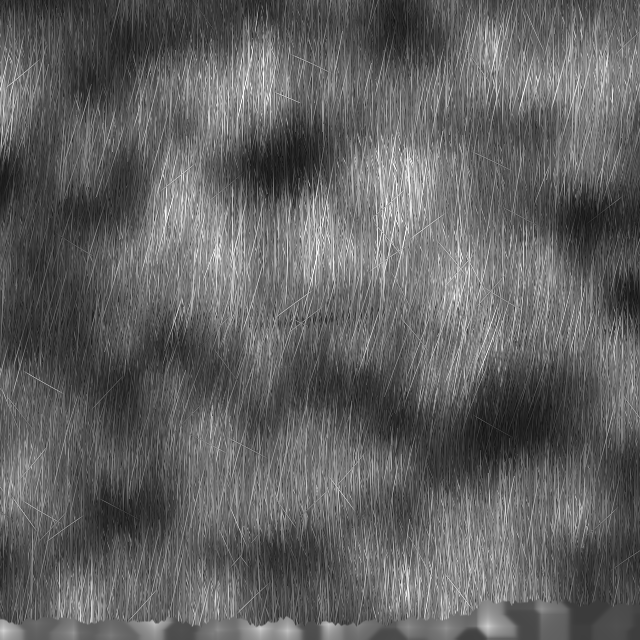
Reproduce this texture procedurally as a three.js fragment shader.

```glsl
// Draws a dense grey coat of fine, mostly upright hairs with light and dark patches.
varying vec2 vUv;

const int UNDERCOAT_LAYERS = 14;
const int TOPCOAT_LAYERS = 42;
const int STRAY_LAYERS = 6;

float hash(vec2 p) {
  vec3 q = fract(vec3(p.xyx) * 0.1031);
  q += dot(q, q.yzx + 33.33);
  return fract((q.x + q.y) * q.z);
}

float noise(vec2 p) {
  vec2 cell = floor(p);
  vec2 f = fract(p);
  f = f * f * (3.0 - 2.0 * f);
  float low = mix(hash(cell), hash(cell + vec2(1.0, 0.0)), f.x);
  float high = mix(hash(cell + vec2(0.0, 1.0)), hash(cell + vec2(1.0)), f.x);
  return mix(low, high, f.y);
}

vec2 rotate(vec2 p, float angle) {
  float c = cos(angle);
  float s = sin(angle);
  return vec2(c * p.x - s * p.y, s * p.x + c * p.y);
}

// Broad light and dark patches of the coat
float coatTone(vec2 p) {
  float patches = 0.6 * noise(rotate(p, 0.2) * vec2(6.5, 8.5) + 31.0)
                + 0.4 * noise(p * vec2(14.0, 15.0) + 73.0);
  return clamp(0.4 + 0.84 * (patches - 0.5), 0.14, 0.72);
}

// Paints one layer of tapered hairs with soft shadows, one per cell
float addHairs(float below, vec2 p, float seed, float angle, vec2 cell, float width,
               float density, vec2 shadeRange, float shadow) {
  vec2 q = rotate(p - 0.5, angle) / cell + 200.0;
  float column = floor(q.x);
  q.y += 7.0 * hash(vec2(column, seed * 3.7));
  vec2 id = vec2(column, floor(q.y)) + seed * 19.0;
  vec2 local = fract(q) - 0.5;
  float place = hash(id);
  float lean = hash(id + 41.3) - 0.5;
  float pick = hash(id + 87.1);

  float axis = 0.35 * (place - 0.5) + 0.4 * lean * local.y
             + 0.3 * lean * local.y * local.y;
  float offset = abs(local.x - axis) * cell.x;
  float taper = 1.0 - smoothstep(0.3, 0.5, abs(local.y));
  float tone = coatTone(p + vec2(0.0, 0.05 * (place - 0.5)));
  float present = taper * step(pick, density * (0.35 + 1.4 * tone));
  float cover = present * (1.0 - smoothstep(0.0, width, offset));
  float shade = present * (1.0 - smoothstep(0.0, 2.2 * width, offset));

  float glow = hash(id + 133.7);
  float hair = tone * mix(shadeRange.x, shadeRange.y, glow * glow);
  return mix(below * (1.0 - shadow * shade), hair, cover);
}

float coat(vec2 p) {
  // Gentle bends in the lie of the hair
  vec2 bent = p + vec2(0.035 * noise(p * vec2(4.0, 3.5) + 11.0), 0.0);
  float shade = coatTone(p) * 0.75;

  // Short, broad and dull hairs
  for (int i = 0; i < UNDERCOAT_LAYERS; i++) {
    float seed = float(i) + 1.0;
    float angle = 0.9 * (hash(vec2(seed, 5.0)) - 0.5);
    shade = addHairs(shade, bent, seed, angle, vec2(0.014, 0.04),
                     0.0034, 1.0, vec2(0.65, 1.0), 0.08);
  }
  // Thin and bright hairs, a few of them well off the upright
  for (int i = 0; i < TOPCOAT_LAYERS; i++) {
    float seed = float(i) + 40.0;
    float spread = hash(vec2(seed, 2.0)) + hash(vec2(seed, 9.0)) - 1.0;
    float angle = 0.2 * spread + 0.4 * spread * spread * spread;
    float span = mix(0.04, 0.17, hash(vec2(seed, 14.0)));
    shade = addHairs(shade, bent, seed, angle, vec2(0.0088, span),
                     0.0015, 1.0, vec2(0.82, 1.55), 0.12);
  }
  // Rare loose hairs lying across the coat
  for (int i = 0; i < STRAY_LAYERS; i++) {
    float seed = float(i) + 90.0;
    float angle = 2.2 * (hash(vec2(seed, 3.0)) - 0.5);
    shade = addHairs(shade, p, seed, angle, vec2(0.03, 0.08),
                     0.0014, 0.03, vec2(1.1, 1.5), 0.1);
  }
  return shade;
}

// Height of the ragged lower border
float hemHeight(float x) {
  return 0.022 + 0.028 * smoothstep(0.62, 0.8, x) + 0.014 * noise(vec2(x * 45.0, 4.0));
}

// Smooth facets with diagonal seams below the border
float hem(vec2 p) {
  float spacing = 0.042;
  float home = floor(p.x / spacing);
  float sum = 0.0;
  float total = 0.0;
  for (int i = -3; i <= 3; i++) {
    float id = home + float(i) + 50.0;
    float x = (id - 50.0 + hash(vec2(id, 1.0))) * spacing;
    float y = hemHeight(x) * (1.1 - 1.1 * hash(vec2(id, 6.0)));
    vec2 gap = abs(p - vec2(x, y));
    float dist = gap.x + gap.y;
    float weight = exp(-200.0 * dist);
    float glow = hash(vec2(id, 8.0));
    sum += weight * (0.22 + 0.3 * glow + 0.4 * glow * glow * exp(-50.0 * dist));
    total += weight;
  }
  return sum / max(total, 1e-9);
}

void main() {
  float border = hemHeight(vUv.x) + 0.008 * (noise(vec2(vUv.x * 210.0, 2.0)) - 0.5);
  float inCoat = smoothstep(border - 0.002, border + 0.002, vUv.y);
  gl_FragColor = vec4(vec3(mix(hem(vUv), coat(vUv), inCoat)), 1.0);
}
```
